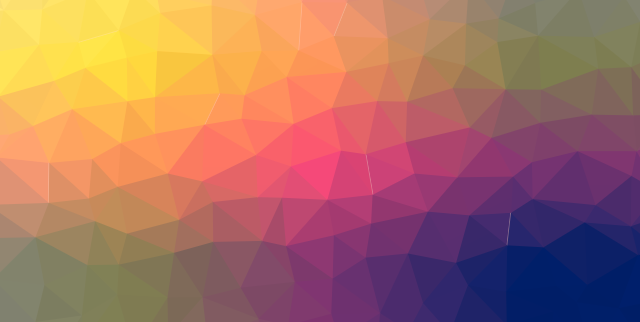
A Shadertoy shader for this background:

```glsl
// Low-poly backdrop: a jittered, gently tilted lattice is cut into flat triangles.
// Each takes its colour at its centroid, the mean of one colour ramp read across
// the canvas and the same ramp read downwards. A few edges show a pale seam.

float hash(vec2 p) {
    return fract(sin(dot(p, vec2(127.1, 311.7))) * 43758.5453);
}

// Lemon -> yellow -> pink -> navy
vec3 ramp(float t) {
    vec3 color = mix(vec3(1.0, 0.89, 0.47), vec3(1.0, 0.88, 0.22), clamp(t / 0.2, 0.0, 1.0));
    color = mix(color, vec3(1.0, 0.29, 0.47), clamp((t - 0.2) / 0.3, 0.0, 1.0));
    return mix(color, vec3(0.0, 0.12, 0.41), clamp((t - 0.5) / 0.32, 0.0, 1.0));
}

// p is in units of canvas height
vec3 gradient(vec2 p) {
    float across = p.x * iResolution.y / iResolution.x;
    return 0.5 * (ramp(across) + ramp(1.0 - p.y));
}

// Lattice corner, with rows climbing to the right
vec2 corner(vec2 id) {
    vec2 jitter = vec2(hash(id), hash(id + 57.3)) - 0.5;
    vec2 v = (id + 0.62 * jitter) * vec2(0.130, 0.122);
    return v + vec2(0.0, 0.15 * v.x);
}

// Signed distance to the line a-b, positive on its left
float leftOf(vec2 p, vec2 a, vec2 b) {
    vec2 e = normalize(b - a);
    return e.x * (p.y - a.y) - e.y * (p.x - a.x);
}

// Adds a counterclockwise triangle, weighted by its pixel coverage
void addTriangle(inout vec4 sum, vec2 p, vec2 a, vec2 b, vec2 c) {
    float px = 1.0 / iResolution.y;
    float firstEdge = leftOf(p, a, b);
    float inside = min(firstEdge, min(leftOf(p, b, c), leftOf(p, c, a)));
    float coverage = clamp(0.5 + inside / px, 0.0, 1.0);

    vec2 center = (a + b + c) / 3.0;
    float seed = hash(floor(center * 900.0));
    vec3 color = gradient(center) * (0.975 + 0.05 * seed);

    // Rare pale seam along the first edge
    float seam = step(0.965, seed) * (1.0 - smoothstep(0.001, 0.001 + px, firstEdge));
    color = mix(color, vec3(1.0, 0.86, 0.78), 0.35 * seam);
    sum += vec4(color, 1.0) * coverage;
}

void mainImage(out vec4 fragColor, in vec2 fragCoord) {
    vec2 p = fragCoord / iResolution.y;
    vec2 cell = floor(vec2(p.x, p.y - 0.15 * p.x) / vec2(0.130, 0.122));
    vec4 sum = vec4(gradient(p), 1.0) * 0.001;

    // Nearby cells, each split along its shorter diagonal
    for (int j = -1; j <= 1; j++) {
        for (int i = -1; i <= 1; i++) {
            vec2 id = cell + vec2(i, j);
            vec2 a = corner(id);
            vec2 b = corner(id + vec2(1, 0));
            vec2 c = corner(id + vec2(1, 1));
            vec2 d = corner(id + vec2(0, 1));
            if (distance(a, c) < distance(b, d)) {
                addTriangle(sum, p, a, b, c);
                addTriangle(sum, p, c, d, a);
            } else {
                addTriangle(sum, p, d, a, b);
                addTriangle(sum, p, b, c, d);
            }
        }
    }
    fragColor = vec4(sum.rgb / sum.a, 1.0);
}
```
